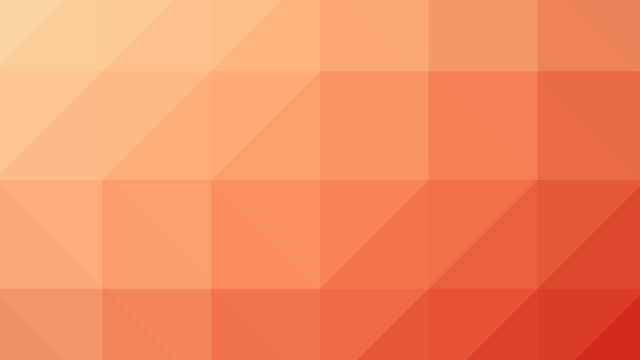
This background is drawn by a WebGL 1 fragment shader. Its source:

```glsl
precision highp float;
// Flat triangular facets shading from pale peach (top left) to red (bottom right).
// Square cells are split by diagonals mirrored about the centre, and each facet
// takes one colour from a smooth quadratic field sampled at its centroid.

uniform vec2 u_resolution;

const float CELL_SIZE = 0.302; // fraction of the canvas height
const int SAMPLES = 4;         // smoothing samples per axis

// Centroid of the facet holding p; p is in cells, measured from the centre.
vec2 facetCentroid(vec2 p) {
  vec2 quadrant = 2.0 * step(0.0, p) - 1.0;
  vec2 folded = abs(p);
  vec2 local = fract(folded);
  float outerHalf = step(1.0, local.x + local.y);
  return quadrant * (floor(folded) + (1.0 + outerHalf) / 3.0);
}

// Warm colour field: a diagonal ramp with gentle curvature.
vec3 warmField(vec2 p) {
  vec3 centre = vec3(251.4, 145.2, 96.7);
  vec3 slopeX = vec3(-4.45, -17.5, -13.96);
  vec3 slopeY = vec3(5.07, 23.6, 18.2);
  vec3 curveX = vec3(-1.58, -1.17, -0.3);
  vec3 curveY = vec3(-2.58, -1.52, -0.1);
  vec3 twist = vec3(0.83, 1.17, 0.0);
  vec3 colour = centre + slopeX * p.x + slopeY * p.y
    + curveX * p.x * p.x + curveY * p.y * p.y + twist * p.x * p.y;
  return clamp(colour / 255.0, 0.0, 1.0);
}

// Facet colour at a fragment position.
vec3 facetColour(vec2 fragment, vec2 resolution) {
  vec2 p = (fragment - 0.5 * resolution) / (resolution.y * CELL_SIZE);
  return warmField(facetCentroid(p));
}

void main() {
  // Average a small sample grid to smooth the facet edges.
  vec3 total = vec3(0.0);
  float count = float(SAMPLES);
  for (int j = 0; j < SAMPLES; j++) {
    for (int i = 0; i < SAMPLES; i++) {
      vec2 offset = (vec2(float(i), float(j)) + 0.5) / count - 0.5;
      total += facetColour(gl_FragCoord.xy + offset, u_resolution);
    }
  }
  gl_FragColor = vec4(total / (count * count), 1.0);
}
```
